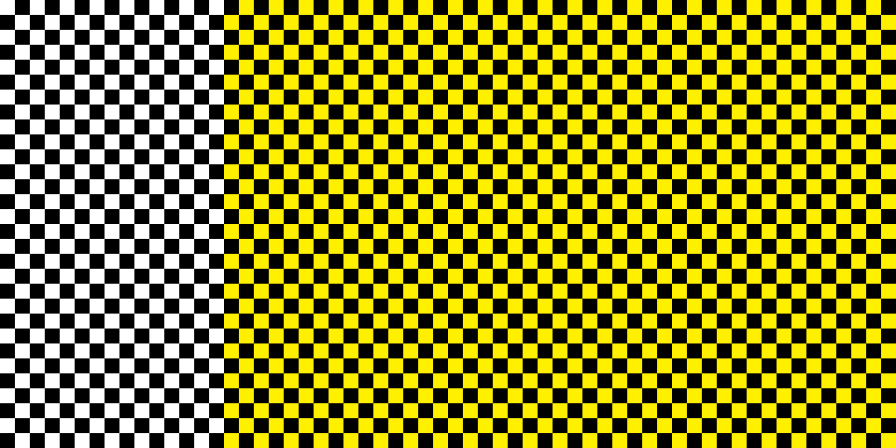
Write a Shadertoy shader that draws this pattern.

```glsl
// Fine checkerboard on black: white cells in the left quarter, yellow cells beyond.

const vec2 CELLS = vec2(60.0, 30.0);        // cells across and up the canvas
const float SPLIT = 0.25;                   // where white gives way to yellow
const vec3 BLACK = vec3(0.0);
const vec3 WHITE = vec3(1.0);
const vec3 YELLOW = vec3(1.0, 0.94, 0.0);

// Integral of a square wave that is +1 on [0,1) and -1 on [1,2)
vec2 squareIntegral(vec2 p) {
    return 1.0 - abs(mod(p, 2.0) - 1.0);
}

// Box-filtered checker: 0 in the lower-left cell, 1 in its neighbours
float checker(vec2 p, vec2 width) {
    vec2 wave = (squareIntegral(p + 0.5 * width) - squareIntegral(p - 0.5 * width)) / width;
    return 0.5 - 0.5 * wave.x * wave.y;
}

void mainImage(out vec4 fragColor, in vec2 fragCoord) {
    vec2 uv = fragCoord / iResolution.xy;
    vec2 pixel = 1.0 / iResolution.xy;

    // Cell colour on either side of the split, smoothed over one pixel
    float right = clamp((uv.x - SPLIT) / pixel.x + 0.5, 0.0, 1.0);
    vec3 cellColor = mix(WHITE, YELLOW, right);

    float lit = checker(uv * CELLS, pixel * CELLS);
    fragColor = vec4(mix(BLACK, cellColor, lit), 1.0);
}
```
